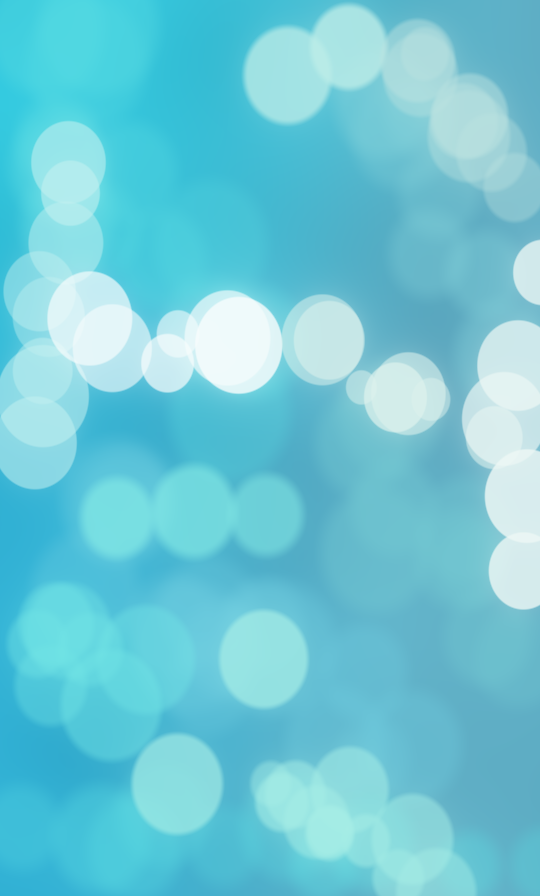
This background is drawn by a WebGL 1 fragment shader. Its source:

```glsl
precision highp float;
uniform vec2 u_resolution;

vec3 hash3(vec2 cell) {
  vec3 q = fract(cell.xyx * vec3(0.1031, 0.1030, 0.0973));
  q += dot(q, q.yxz + 33.33);
  return fract((q.xxy + q.yzz) * q.zyx);
}

float gradientDot(vec2 cell, vec2 offset) {
  return dot(hash3(cell + 17.0).xy * 2.0 - 1.0, offset);
}

float gradientNoise(vec2 p) {
  vec2 cell = floor(p);
  vec2 f = fract(p);
  vec2 w = f * f * f * (f * (f * 6.0 - 15.0) + 10.0);
  vec2 e = vec2(1.0, 0.0);
  float low = mix(gradientDot(cell, f), gradientDot(cell + e, f - e), w.x);
  float high = mix(gradientDot(cell + e.yx, f - e.yx), gradientDot(cell + 1.0, f - 1.0), w.x);
  return mix(low, high, w.y);
}

// Coverage of a slightly tall disc with a faint halo
float lightDisc(vec2 offset, float radius, float blur) {
  float d = length(offset * vec2(1.11, 1.0)) - radius;
  float body = 1.0 - smoothstep(-blur, blur, d);
  float halo = 0.16 * exp(-max(d, 0.0) / 0.014);
  return max(body, halo);
}

// Discs scattered around a line, blended over the colour below
vec3 scatterDiscs(vec3 below, vec2 p, float seed, float count, vec2 start, vec2 end,
                  float spread, vec2 radii, float blur, vec4 tint) {
  vec3 color = below;
  for (int i = 0; i < 16; i++) {
    float index = float(i);
    if (index >= count) break;
    vec3 place = hash3(vec2(index + 1.0, seed));
    vec3 look = hash3(vec2(index + 41.0, seed + 7.0));
    vec2 center = mix(start, end, (index + 0.5) / count) + (place.xy * 2.0 - 1.0) * spread;
    float radius = mix(radii.x, radii.y, place.z);
    float alpha = tint.a * mix(0.7, 1.0, look.x);
    color = mix(color, tint.rgb, alpha * lightDisc(p - center, radius, blur));
  }
  return color;
}

vec3 backdrop(vec2 p) {
  vec3 color = mix(vec3(0.19, 0.69, 0.83), vec3(0.37, 0.68, 0.77), smoothstep(0.0, 0.5, p.x));
  float corner = 1.0 - smoothstep(0.1, 0.65, length(p - vec2(0.0, 1.0)));
  color = mix(color, vec3(0.18, 0.80, 0.87), 0.7 * corner);
  return color + vec3(0.05, 0.07, 0.06) * gradientNoise(p * 5.0);
}

vec3 hazeLayer(vec3 color, vec2 p) {
  vec3 aqua = vec3(0.36, 0.87, 0.89);
  vec3 sky = vec3(0.44, 0.81, 0.88);
  float blur = 0.016;
  color = scatterDiscs(color, p, 3.0, 13.0, vec2(0.04, 0.98), vec2(0.24, 0.60),
                       0.08, vec2(0.045, 0.075), blur, vec4(aqua, 0.38));
  color = scatterDiscs(color, p, 5.0, 14.0, vec2(0.08, 0.40), vec2(0.46, 0.20),
                       0.10, vec2(0.045, 0.075), blur, vec4(sky, 0.38));
  color = scatterDiscs(color, p, 9.0, 9.0, vec2(0.42, 0.50), vec2(0.58, 0.26),
                       0.05, vec2(0.04, 0.07), blur, vec4(0.46, 0.80, 0.83, 0.42));
  color = scatterDiscs(color, p, 11.0, 10.0, vec2(0.0, 0.05), vec2(0.60, 0.05),
                       0.04, vec2(0.035, 0.06), blur, vec4(aqua, 0.38));
  return scatterDiscs(color, p, 13.0, 7.0, vec2(0.40, 0.94), vec2(0.58, 0.62),
                      0.04, vec2(0.04, 0.065), blur, vec4(0.52, 0.83, 0.86, 0.42));
}

vec3 softLayer(vec3 color, vec2 p) {
  vec3 mint = vec3(0.65, 0.93, 0.90);
  vec3 turquoise = vec3(0.45, 0.90, 0.90);
  color = scatterDiscs(color, p, 19.0, 7.0, vec2(0.0, 0.29), vec2(0.17, 0.23),
                       0.03, vec2(0.03, 0.065), 0.007, vec4(turquoise, 0.55));
  color = scatterDiscs(color, p, 21.0, 3.0, vec2(0.10, 0.41), vec2(0.33, 0.43),
                       0.01, vec2(0.043, 0.055), 0.010, vec4(0.52, 0.92, 0.90, 0.75));
  color = scatterDiscs(color, p, 23.0, 2.0, vec2(0.145, 0.05), vec2(0.35, 0.33),
                       0.008, vec2(0.051, 0.059), 0.005, vec4(mint, 0.95));
  color = scatterDiscs(color, p, 27.0, 11.0, vec2(0.27, 0.14), vec2(0.49, 0.02),
                       0.035, vec2(0.025, 0.058), 0.005, vec4(mint, 0.65));
  color = scatterDiscs(color, p, 29.0, 2.0, vec2(0.29, 0.91), vec2(0.41, 0.97),
                       0.01, vec2(0.035, 0.06), 0.006, vec4(0.74, 0.93, 0.91, 0.90));
  return scatterDiscs(color, p, 31.0, 8.0, vec2(0.44, 0.97), vec2(0.58, 0.78),
                      0.03, vec2(0.03, 0.053), 0.004, vec4(0.74, 0.89, 0.88, 0.55));
}

vec3 crispLayer(vec3 color, vec2 p) {
  vec3 ice = vec3(0.76, 0.94, 0.94);
  vec3 white = vec3(0.97, 0.99, 0.99);
  float blur = 0.0016;
  color = scatterDiscs(color, p, 37.0, 8.0, vec2(0.09, 0.84), vec2(0.02, 0.48),
                       0.02, vec2(0.036, 0.058), blur, vec4(ice, 0.65));
  color = scatterDiscs(color, p, 41.0, 6.0, vec2(0.06, 0.64), vec2(0.30, 0.60),
                       0.03, vec2(0.015, 0.056), blur, vec4(white, 0.85));
  color = scatterDiscs(color, p, 43.0, 7.0, vec2(0.33, 0.61), vec2(0.54, 0.53),
                       0.03, vec2(0.016, 0.056), blur, vec4(0.87, 0.95, 0.93, 0.75));
  return scatterDiscs(color, p, 47.0, 5.0, vec2(0.59, 0.72), vec2(0.58, 0.30),
                      0.025, vec2(0.036, 0.054), blur, vec4(0.93, 0.97, 0.96, 0.88));
}

void main() {
  vec2 p = gl_FragCoord.xy / u_resolution.y;
  vec3 color = backdrop(p);
  color = hazeLayer(color, p);
  color = softLayer(color, p);
  color = crispLayer(color, p);
  gl_FragColor = vec4(color, 1.0);
}
```
